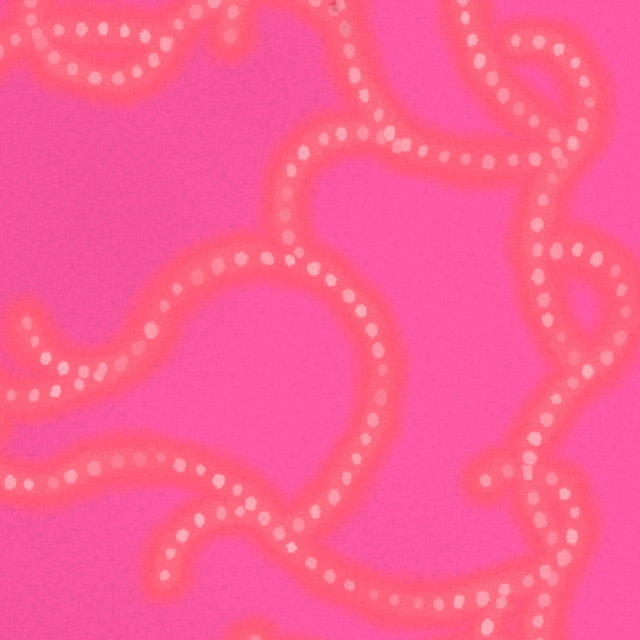
Write a WebGL 2 fragment shader that draws this pattern.

```glsl
#version 300 es
precision highp float;

uniform vec2 u_resolution;
out vec4 outColor;

const vec3 PINK        = vec3(0.990, 0.345, 0.635);
const vec3 PINK_SHADE  = vec3(0.925, 0.300, 0.560);
const vec3 CORAL       = vec3(0.995, 0.345, 0.465);
const vec3 CORAL_PALE  = vec3(0.980, 0.420, 0.505);
const vec3 STITCH      = vec3(0.985, 0.690, 0.735);
const vec3 STITCH_DARK = vec3(0.820, 0.180, 0.300);

const float CELL       = 0.345;  // spacing of vine nodes
const float BAND_HALF  = 0.041;  // half width of a coral band
const float BAND_SOFT  = 0.017;  // bleed of the dye at the band edge
const float DOT_GAP    = 0.035;
const float DOT_RADIUS = 0.0106;
const float DOT_SOFT   = 0.0026;
const float LEAF_SHARE = 0.25;   // cells holding a leaf instead of a curl
const float DARK_SHARE = 0.10;   // arcs sewn with dark thread
const float WEAVE      = 210.0;  // threads across the canvas
const float WEAVE_GAIN = 0.040;

struct Marks { float band; float light; float dark; };

vec2 hash2(vec2 p) {
    vec3 q = fract(p.xyx * vec3(0.1031, 0.1030, 0.0973));
    q += dot(q, q.yzx + 33.33);
    return fract((q.xx + q.yz) * q.zy);
}

vec2 rotate(vec2 v, float a) {
    float c = cos(a), s = sin(a);
    return vec2(c * v.x - s * v.y, s * v.x + c * v.y);
}

// Distance to the nearest scattered point
float cellular(vec2 p) {
    vec2 base = floor(p);
    float nearest = 2.0;
    for (int y = -1; y <= 1; y++)
    for (int x = -1; x <= 1; x++) {
        vec2 c = base + vec2(x, y);
        nearest = min(nearest, length(c + hash2(c) - p));
    }
    return nearest;
}

float waves(vec2 p) {
    return (sin(p.x + 1.7 * sin(p.y * 0.8)) + sin(p.y * 1.3 - p.x * 0.6 + 2.0)
          + 0.5 * sin(p.x * 2.3 + p.y * 1.9)) / 2.5;
}

// Circular arc leaving start along heading; turn is +1 left, -1 right
void sewArc(vec2 p, vec2 start, vec2 heading, float turn, float radius,
            float sweep, float seed, float fray, inout Marks m) {
    vec2 inward = turn * vec2(-heading.y, heading.x);
    vec2 q = p - start - radius * inward;
    vec2 middle = rotate(-inward, turn * sweep * 0.5);
    float along = turn * atan(middle.x * q.y - middle.y * q.x, dot(middle, q));
    along = clamp(along, -0.5 * sweep, 0.5 * sweep);
    m.band = min(m.band, length(q - radius * rotate(middle, turn * along)));

    // Evenly spaced stitches; their strength drifts along the arc
    float pitch = sweep / max(1.0, round(radius * sweep / DOT_GAP));
    float index = round((along + 0.5 * sweep) / pitch);
    vec2 vary = hash2(vec2(index * 3.0 + 5.0, seed * 97.0));
    vec2 d = q - radius * rotate(middle, turn * (index * pitch - 0.5 * sweep));
    d += (vary.yx - 0.5) * 0.006;
    float size = DOT_RADIUS * mix(0.78, 1.12, vary.x) + fray;
    float dotMask = 1.0 - smoothstep(-DOT_SOFT, DOT_SOFT, length(d * vec2(1.10, 0.92)) - size);
    float drift = 0.5 + 0.5 * sin(index * 0.7 + seed * 40.0);
    float strength = dotMask * mix(0.22, 0.95, 0.5 * (vary.y + drift));
    if (fract(seed * 7.31) < DARK_SHARE) m.dark = max(m.dark, strength);
    else m.light = max(m.light, strength);
}

vec2 node(vec2 cell) { return (cell + 0.22 + 0.56 * hash2(cell + 11.0)) * CELL; }

// Vines joining neighbouring nodes, each with a leaf or a curl
Marks vines(vec2 p, float fray) {
    Marks m = Marks(1.0, 0.0, 0.0);
    vec2 base = floor(p / CELL);
    for (int y = -1; y <= 1; y++)
    for (int x = -1; x <= 1; x++) {
        vec2 cell = base + vec2(x, y);
        vec2 pick = hash2(cell + 41.0), form = hash2(cell + 73.0);
        vec2 start = node(cell);
        vec2 chord = node(cell + (pick.x < 0.5 ? vec2(1, 0) : vec2(0, -1))) - start;
        float turn = pick.y < 0.5 ? 1.0 : -1.0;
        float bend = mix(0.7, 1.1, form.x);
        float radius = length(chord) / (2.0 * sin(bend));
        vec2 ahead = normalize(chord);
        vec2 heading = rotate(ahead, -turn * bend);
        sewArc(p, start, heading, turn, radius, 2.0 * bend, pick.x, fray, m);
        if (form.y < LEAF_SHARE)
            sewArc(p, start, rotate(ahead, turn * bend), -turn, radius, 2.0 * bend, pick.y, fray, m);
        else
            sewArc(p, start, -heading, turn, mix(0.085, 0.12, pick.y),
                   mix(2.3, 3.2, form.x), form.y, fray, m);
    }
    return m;
}

void main() {
    vec2 p = gl_FragCoord.xy / min(u_resolution.x, u_resolution.y);

    // Woven grain from threads stretched along both axes
    float grain = cellular(p * WEAVE * vec2(1.0, 0.3)) + cellular(p * WEAVE * vec2(0.3, 1.0)) - 1.0;
    vec2 bent = p + 0.009 * vec2(waves(p * 11.0), waves(p.yx * 12.0 + 4.0));
    Marks m = vines(bent, grain * 0.0035);

    // Dyed ground, darker toward the left
    float shade = 0.45 - 0.75 * p.x + 0.3 * waves(p * 6.0 + 1.0);
    vec3 color = mix(PINK, PINK_SHADE, clamp(shade, 0.0, 1.0));

    // Coral bands with a patchy paler core, then the stitches
    float edge = m.band + 0.005 * waves(p * 48.0) + 0.004 * grain;
    float core = 1.0 - smoothstep(0.008, 0.028, edge);
    vec3 coral = mix(CORAL, CORAL_PALE, core * (0.65 + 0.35 * waves(p * 17.0)));
    color = mix(color, coral, 1.0 - smoothstep(BAND_HALF - BAND_SOFT, BAND_HALF + BAND_SOFT, edge));
    color = mix(color, STITCH_DARK, 0.75 * m.dark);
    color = mix(color, STITCH, m.light);

    color *= 1.0 - WEAVE_GAIN * grain;
    outColor = vec4(clamp(color, 0.0, 1.0), 1.0);
}
```
